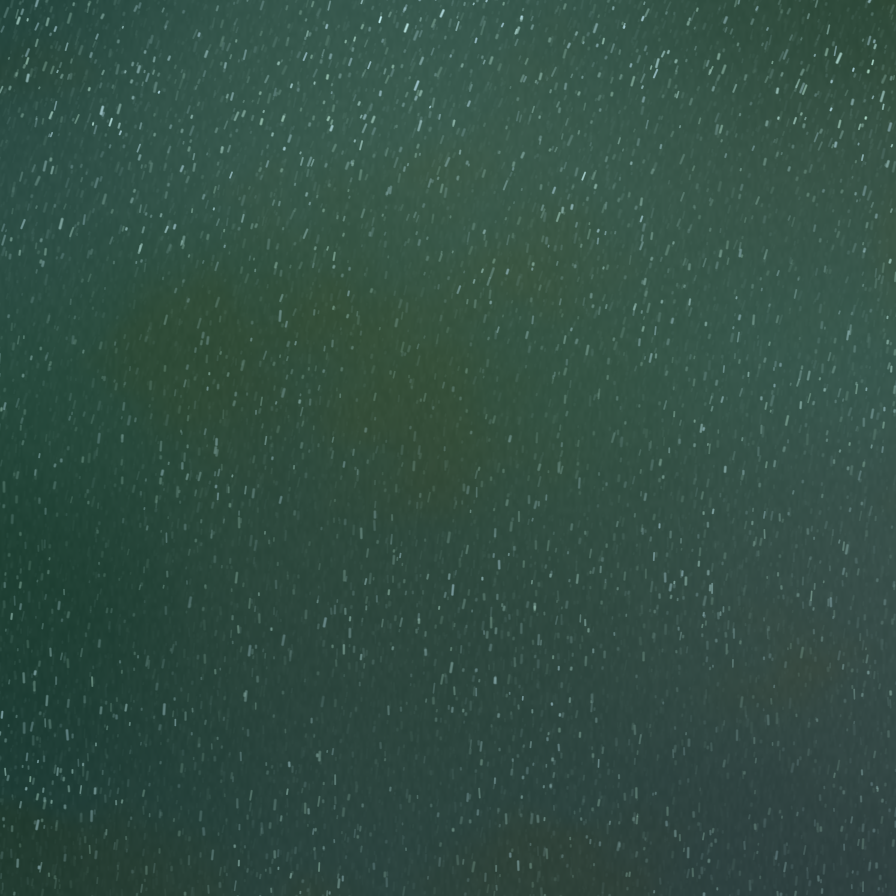
Reproduce this texture procedurally as a three.js fragment shader.

```glsl
// Fine pale rain streaks over a dim, mottled green backdrop.
// The backdrop blends rows of colour bent by noise; the streaks are soft
// capsules scattered on jittered grids, denser and more slanted at the top.

varying vec2 vUv;

const int LAYERS = 3;
const float CELLS = 58.0;
const vec3 STREAK_GREEN = vec3(0.57, 0.73, 0.66);
const vec3 STREAK_BLUE = vec3(0.60, 0.74, 0.78);
const vec3 OLIVE_SHIFT = vec3(0.010, -0.006, -0.026);

// Hashes
float hash12(vec2 p) {
  vec3 q = fract(p.xyx * 0.1031);
  q += dot(q, q.yzx + 33.33);
  return fract((q.x + q.y) * q.z);
}

vec4 hash42(vec2 p) {
  vec4 q = fract(p.xyxy * vec4(0.1031, 0.1030, 0.0973, 0.1099));
  q += dot(q, q.wzxy + 33.33);
  return fract((q.xxyz + q.yzzw) * q.zywx);
}

// Smooth noise
float valueNoise(vec2 p) {
  vec2 cell = floor(p);
  vec2 f = fract(p);
  f = f * f * (3.0 - 2.0 * f);
  float low = mix(hash12(cell), hash12(cell + vec2(1.0, 0.0)), f.x);
  float high = mix(hash12(cell + vec2(0.0, 1.0)), hash12(cell + 1.0), f.x);
  return mix(low, high, f.y);
}

float cloud(vec2 p) {
  float sum = 0.0;
  float amplitude = 0.53;
  for (int i = 0; i < 4; i++) {
    sum += amplitude * valueNoise(p);
    p = p * 2.03 + vec2(17.3, 9.1);
    amplitude *= 0.5;
  }
  return sum;
}

// One row of the backdrop, blended from left to right
vec3 row(float x, vec3 left, vec3 middle, vec3 right) {
  vec3 c = mix(left, middle, smoothstep(-0.1, 0.5, x));
  return mix(c, right, smoothstep(0.45, 1.0, x));
}

vec3 backdrop(vec2 uv) {
  vec2 bend = vec2(cloud(uv * 3.0 + 4.0), cloud(uv * 3.0 + 31.0)) - 0.5;
  vec2 p = uv + 0.22 * bend;
  vec3 c = row(p.x, vec3(0.11, 0.23, 0.21), vec3(0.17, 0.265, 0.25), vec3(0.18, 0.25, 0.25));
  vec3 lower = row(p.x, vec3(0.12, 0.25, 0.20), vec3(0.175, 0.275, 0.24), vec3(0.22, 0.31, 0.29));
  vec3 centre = row(p.x, vec3(0.15, 0.29, 0.24), vec3(0.20, 0.32, 0.25), vec3(0.22, 0.35, 0.31));
  vec3 upper = row(p.x, vec3(0.17, 0.30, 0.27), vec3(0.23, 0.36, 0.31), vec3(0.22, 0.33, 0.28));
  vec3 top = row(p.x, vec3(0.13, 0.26, 0.23), vec3(0.22, 0.35, 0.31), vec3(0.18, 0.29, 0.23));
  c = mix(c, lower, smoothstep(-0.05, 0.38, p.y));
  c = mix(c, centre, smoothstep(0.30, 0.65, p.y));
  c = mix(c, upper, smoothstep(0.58, 0.85, p.y));
  c = mix(c, top, smoothstep(0.82, 1.05, p.y));
  float olive = smoothstep(0.48, 0.72, cloud(uv * vec2(3.5, 4.5) + 12.0));
  return c + OLIVE_SHIFT * olive;
}

// Soft capsule of the given half length, pointing along direction
float streak(vec2 p, vec2 direction, float halfLength, float halfWidth) {
  float along = clamp(dot(p, direction), -halfLength, halfLength);
  float d = length(p - direction * along);
  return 1.0 - smoothstep(halfWidth * 0.2, halfWidth * 1.8, d);
}

// Rain: rgb is the streak colour times coverage, a is coverage
vec4 rainLayer(vec2 uv, float seed) {
  vec2 p = uv * CELLS + seed * vec2(0.37, 0.61);
  vec2 base = floor(p);
  vec4 rain = vec4(0.0);
  for (int y = -1; y <= 1; y++) {
    for (int x = -1; x <= 1; x++) {
      vec2 cell = base + vec2(float(x), float(y));
      vec4 place = hash42(cell + seed * 101.0 + 7.0);
      vec4 style = hash42(cell + seed * 151.0 + 293.0);
      vec2 offset = (p - cell - place.xy) / CELLS;
      float slant = mix(0.06, 0.34, smoothstep(0.2, 1.0, uv.y)) + 0.3 * (style.x - 0.5);
      float halfLength = mix(0.0006, 0.0052, style.y * style.y);
      float halfWidth = mix(0.0009, 0.0015, style.z);
      float strength = 0.05 + 0.85 * pow(place.z, 5.0);
      float a = strength * streak(offset, normalize(vec2(slant, 1.0)), halfLength, halfWidth);
      rain += vec4(mix(STREAK_GREEN, STREAK_BLUE, style.w), 1.0) * a;
    }
  }
  return rain;
}

void main() {
  vec3 colour = backdrop(vUv);

  // Faint upright grain
  colour += 0.018 * (valueNoise(vUv * vec2(300.0, 130.0)) - 0.5);

  // Uneven curtain of rain, heaviest at the top
  float density = mix(0.58, 1.0, smoothstep(0.55, 0.95, vUv.y));
  density *= 0.55 + 0.85 * smoothstep(0.25, 0.75, cloud(vUv * 9.0 + 50.0));
  for (int i = 0; i < LAYERS; i++) {
    vec4 rain = rainLayer(vUv, float(i) + 1.0) * density;
    colour = colour * (1.0 - min(rain.a, 1.0)) + rain.rgb;
  }
  gl_FragColor = vec4(colour, 1.0);
}
```
